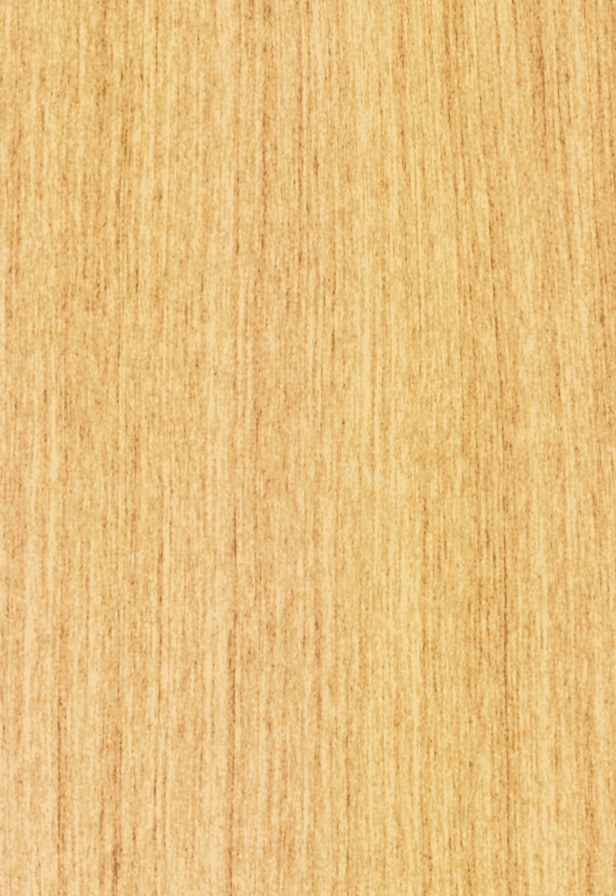
A WebGL 2 fragment shader for this texture:

```glsl
#version 300 es
precision highp float;
// Pale golden wood with upright grain: long bent growth lines with one crisp
// and one soft side, over thin cellular fibres, flecks and fine grain.
// All layers add up to one tone, which a five-step colour ramp tints.

#define BASE_TONE 0.69
#define VEIN_SPACING 0.040
#define VEIN_DEPTH 0.80
#define RING_SPACING 0.0125
#define RING_DEPTH 0.52
#define FIBRE_SIZE vec2(0.0034, 0.240)
#define FIBRE_DEPTH 0.27
#define FLECK_SIZE vec2(0.0026, 0.017)
#define FLECK_DEPTH 0.25
#define GRAIN_SIZE vec2(0.0023, 0.0032)
#define GRAIN_DEPTH 0.28
#define CALM_CENTRE 0.40

uniform vec2 u_resolution;
out vec4 fragColor;

float hash(vec2 p) {
    vec3 q = fract(p.xyx * vec3(0.1031, 0.1030, 0.0973));
    q += dot(q, q.yzx + 33.33);
    return fract((q.x + q.y) * q.z);
}

// Cellular noise of soft light and dark spots, stretched to the given size
float streaks(vec2 p, vec2 size, float seed) {
    vec2 q = p / size;
    vec2 cell = floor(q);
    float sum = 0.0;
    for (int j = -1; j <= 1; j++) {
        for (int i = -1; i <= 1; i++) {
            vec2 c = cell + vec2(i, j);
            vec2 spot = c + vec2(hash(c + seed), hash(c + seed + 17.3));
            vec2 d = q - spot;
            float falloff = max(1.0 - dot(d, d), 0.0);
            sum += (2.0 * hash(c + seed + 41.7) - 1.0) * falloff * falloff;
        }
    }
    return sum;
}

// Upright lines, one per cell, each with its own strength, width and wobble
float growthLines(vec2 p, float spacing, float crisp, float soft, float seed) {
    float x = p.x / spacing;
    float cell = floor(x);
    float pixel = 0.8 / (u_resolution.y * spacing);
    float sum = 0.0;
    for (int i = -1; i <= 1; i++) {
        float c = cell + float(i);
        float place = hash(vec2(c, seed));
        float power = hash(vec2(c, seed + 5.0));
        float phase = 6.283 * hash(vec2(c, seed + 9.0));
        float wobble = 0.06 * sin(p.y * 5.0 + phase) + 0.02 * sin(p.y * 19.0 + 2.0 * phase);
        float d = x - (c + 0.2 + 0.6 * place + wobble);
        d *= phase > 2.2 ? 1.0 : -1.0;
        float tail = soft * (0.6 + 0.8 * place);
        float edge = max(crisp, pixel);
        float profile = smoothstep(-edge, 0.5 * edge, d) * exp(-max(d, 0.0) / tail);
        float fade = 0.85 + 0.15 * sin(p.y * 4.3 + 3.0 * phase);
        sum += power * sqrt(power) * fade * profile;
    }
    return sum;
}

// Follows the slow lean and bend of the trunk
vec2 bendGrain(vec2 p) {
    float lean = 0.040 * smoothstep(0.30, 0.56, p.x) * p.y;
    float bend = 0.006 * sin(3.4 * p.y + 4.0 * p.x + 0.6)
               + 0.0016 * sin(9.0 * p.y + 11.0 * p.x)
               + 0.0005 * sin(31.0 * p.y + 23.0 * p.x);
    return vec2(p.x + lean + bend, p.y);
}

// Straight ramp between two tones
float ramp(float low, float high, float tone) {
    return clamp((tone - low) / (high - low), 0.0, 1.0);
}

vec3 woodColour(float tone) {
    vec3 colour = mix(vec3(0.72, 0.49, 0.265), vec3(0.865, 0.660, 0.39), ramp(-0.10, 0.28, tone));
    colour = mix(colour, vec3(0.897, 0.724, 0.45), ramp(0.28, 0.50, tone));
    colour = mix(colour, vec3(0.912, 0.770, 0.50), ramp(0.50, 0.70, tone));
    return mix(colour, vec3(0.950, 0.840, 0.615), ramp(0.70, 1.05, tone));
}

void main() {
    vec2 p = gl_FragCoord.xy / u_resolution.y;
    vec2 g = bendGrain(p);

    // Growth lines, weaker in the calm middle of the board
    float offCentre = (p.x - CALM_CENTRE) / 0.12;
    float activity = 1.0 - 0.60 * exp(-offCentre * offCentre);
    float veins = growthLines(g, VEIN_SPACING, 0.045, 0.10, 3.0);
    float rings = growthLines(g, RING_SPACING, 0.10, 0.24, 71.0);

    // Broad bands, then fibres, flecks and grain
    float bands = 0.045 * sin(31.0 * g.x + 1.2) + 0.04 * sin(74.0 * g.x + 2.0 * g.y)
                + 0.03 * sin(133.0 * g.x + 3.0 * sin(2.0 * g.y));
    float tone = BASE_TONE + bands + 0.05 * (1.0 - activity);
    tone -= activity * (VEIN_DEPTH * veins + RING_DEPTH * rings);
    tone += FIBRE_DEPTH * streaks(g, FIBRE_SIZE, 11.0);
    tone += FLECK_DEPTH * streaks(g, FLECK_SIZE, 29.0);
    float grain = streaks(g, GRAIN_SIZE, 53.0);
    tone += GRAIN_DEPTH * grain;

    // Paler, pinker lower left against a yellower right, with slight mottling
    float glow = 1.0 - smoothstep(0.0, 0.75, length(p * vec2(1.5, 0.8)));
    vec3 colour = woodColour(tone + 0.07 * glow);
    float pinkness = 0.7 * sin(17.0 * g.x + 2.6) + 0.8 * grain;
    colour += vec3(0.0, -0.004, 0.012) * pinkness + vec3(0.008, 0.0, 0.040) * glow;
    colour.b -= 0.012 * smoothstep(0.25, 0.60, p.x);
    fragColor = vec4(clamp(colour, 0.0, 1.0), 1.0);
}
```
